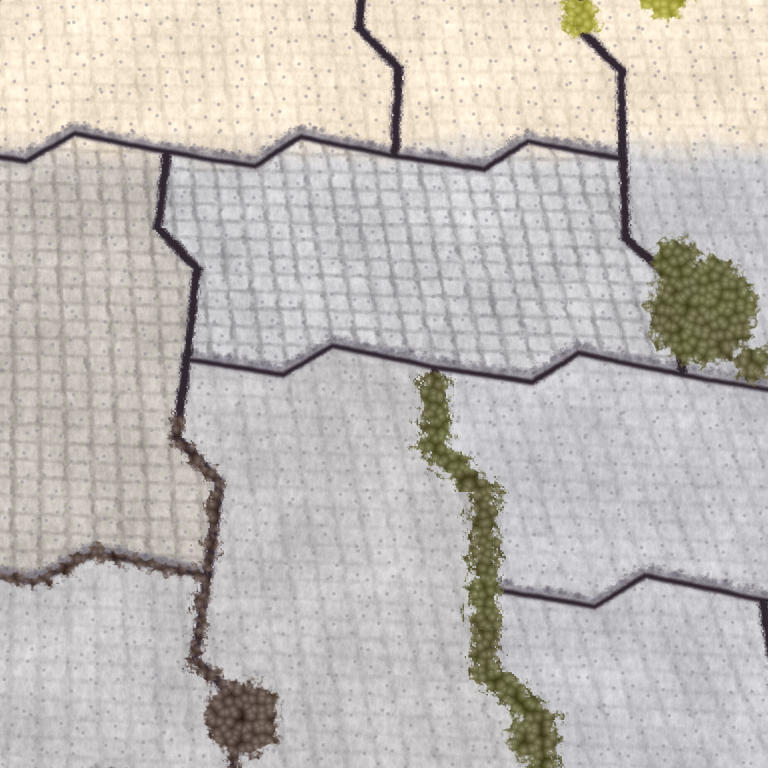
Write a Shadertoy shader that draws this texture.

```glsl
// Worn herringbone paving of zigzag blocks with ribbed faces, dark joints and moss.

const vec3 COOL_STONE = vec3(0.795, 0.795, 0.815);
const vec3 WARM_STONE = vec3(0.775, 0.745, 0.710);
const vec3 SUNLIT     = vec3(0.985, 0.925, 0.840);
const vec3 CHAMFER    = vec3(0.560, 0.540, 0.580);
const vec3 JOINT      = vec3(0.170, 0.130, 0.170);
const vec3 MOSS_BROWN = vec3(0.350, 0.285, 0.260);
const vec3 MOSS_GREEN = vec3(0.390, 0.400, 0.220);
const vec3 MOSS_SUN   = vec3(0.660, 0.640, 0.250);
const vec2 RIBS = vec2(10.0, 12.0);              // ribs per lattice square
const vec2 JOINT_HALF = vec2(0.0055, 0.0032);    // upright, level joints
const float CHAMFER_WIDTH = 0.017;
const float MOSS_FRAY = 0.034;
const float BARE = -0.05;                        // moss half-width where none grows

// Moss clumps: centre (y downward) and radius
const vec3 CLUMPS[7] = vec3[7](
    vec3(0.915, 0.405, 0.072), vec3(0.880, 0.340, 0.034), vec3(0.980, 0.475, 0.026),
    vec3(0.315, 0.935, 0.052), vec3(0.695, 0.960, 0.036),
    vec3(0.755, 0.020, 0.027), vec3(0.865, -0.010, 0.036));

vec2 hash2(vec2 p) {
    vec3 q = fract(p.xyx * vec3(0.1031, 0.1030, 0.0973));
    q += dot(q, q.yzx + 33.33);
    return fract((q.xx + q.yz) * q.zy);
}

// Distance to the nearest scattered point
float cellular(vec2 p) {
    vec2 base = floor(p);
    float best = 2.0;
    for (int y = -1; y <= 1; y++)
        for (int x = -1; x <= 1; x++) {
            vec2 c = base + vec2(x, y);
            best = min(best, distance(p, c + hash2(c)));
        }
    return best;
}

float rough(vec2 p) {
    return 0.5 * cellular(p) + 0.3 * cellular(p * 2.1 + 7.3) + 0.2 * cellular(p * 4.3 + 3.1);
}

// Canvas to lattice: inverts the perspective by fixed-point steps
vec2 toLattice(vec2 p) {
    float i = 1.0, j = p.y * 3.8;
    for (int n = 0; n < 6; n++) {
        i = 1.0 + (p.x - 0.191 - 0.026 * j) / (0.284 + 0.0065 * j * (1.0 + j));
        j = (p.y + 0.0586) / (0.25 + 0.0065 * j + 0.0052 * (i - 1.0));
    }
    return vec2(i, j);
}

// Offset of a block edge: two knees at k with offsets o
float zigzag(float t, vec2 k, vec2 o) {
    t = fract(t);
    if (t < k.x) return o.x * t / k.x;
    if (t < k.y) return mix(o.x, o.y, (t - k.x) / (k.y - k.x));
    return o.y * (1.0 - t) / (1.0 - k.y);
}

void mainImage(out vec4 fragColor, in vec2 fragCoord) {
    float px = 1.0 / iResolution.y;
    vec2 p = fragCoord * px;
    p.y = 1.0 - p.y;
    float fine = rough(p * 55.0), broad = rough(p * 8.0);

    // Lattice squares with zigzag sides, paired into herringbone blocks
    vec2 uv = toLattice(p + (vec2(fine, broad) - 0.5) * 0.004);
    vec2 bent = uv - vec2(zigzag(uv.y, vec2(0.37, 0.57), vec2(-0.07, 0.08)),
                          zigzag(uv.x, vec2(0.38, 0.60), vec2(0.06, -0.085)));
    vec2 cell = floor(bent), f = bent - cell;
    float kind = mod(cell.x - cell.y, 4.0);
    vec2 block = cell - vec2(kind == 1.0, kind == 2.0);

    // Distance to each side; the side shared inside a block is open
    vec2 slope = vec2(length(vec2(dFdx(bent.x), dFdy(bent.x))),
                      length(vec2(dFdx(bent.y), dFdy(bent.y)))) / px;
    vec2 near = f / slope, far = (1.0 - f) / slope;
    if (kind == 0.0) far.x = 1.0;
    if (kind == 1.0) near.x = 1.0;
    if (kind == 2.0) near.y = 1.0;
    if (kind == 3.0) far.y = 1.0;
    vec2 side = min(near, far);

    // Stone tone, sunlight and blotches
    float warm = block.x < 0.5 && block.y < 2.5 ? 0.85 : 0.35 * hash2(block + 5.0).x;
    float sun = 1.0 - smoothstep(0.16, 0.225, p.y + (broad - 0.5) * 0.05);
    vec3 color = mix(mix(COOL_STONE, WARM_STONE, warm), SUNLIT, sun);
    color += (broad - 0.48) * 0.16 + (rough(p * vec2(110.0, 65.0)) - 0.48) * 0.15;

    // Ribbed face, strongest on the middle block and worn elsewhere
    float crisp = 1.0 - smoothstep(0.6, 1.6, length((block - 1.0) * vec2(1.0, 1.5)));
    float relief = mix(0.38, 1.0, crisp) * mix(0.5, 1.25, smoothstep(0.25, 0.65, fine));
    vec2 groove = smoothstep(0.28, 0.49, abs(fract(uv * RIBS + (fine - 0.5) * 0.2) - 0.5));
    color += relief * (0.045 - 0.19 * groove.x - 0.12 * groove.y * (1.0 - groove.x));

    // Pits, gritty chamfer above level joints, then the joints
    float pit = 1.0 - smoothstep(0.05, 0.14, cellular(p * 42.0));
    color = mix(color, CHAMFER, 0.5 * pit);
    float band = 1.0 - smoothstep(0.4, 1.0, far.y / CHAMFER_WIDTH + (fine - 0.5) * 0.9);
    color = mix(color, CHAMFER + (fine - 0.5) * 0.5, band * 0.8);
    vec2 gap = side - JOINT_HALF * (0.8 + 0.4 * broad);
    color = mix(color, CHAMFER, 0.45 * (1.0 - smoothstep(0.0, 0.006, min(gap.x, gap.y))));
    color = mix(color, JOINT, 0.95 * (1.0 - smoothstep(-0.0015 - px, 0.0015 + px, min(gap.x, gap.y))));

    // Moss along chosen joints and in clumps
    vec2 line = floor(bent + 0.5);
    float upright = BARE;
    if (line.x == 2.0) upright = mix(BARE, 0.020, smoothstep(1.95, 2.05, bent.y));
    if (line.x == 1.0) upright = mix(BARE, 0.009, smoothstep(2.1, 2.3, bent.y));
    float level = line.y == 3.0 && bent.x < 1.0 ? 0.009 : BARE;
    float growth = max(upright - side.x, level - side.y);
    for (int n = 0; n < 7; n++)
        growth = max(growth, CLUMPS[n].z - distance(p, CLUMPS[n].xy));
    growth += (fine - 0.5) * MOSS_FRAY;
    float leaf = cellular(p * 95.0);
    vec3 moss = mix(MOSS_BROWN, MOSS_GREEN, smoothstep(0.3, 0.6, p.x) * (0.45 + 0.7 * broad));
    moss = mix(moss, MOSS_SUN, sun) + (0.45 - leaf) * 0.3;
    color = mix(color, moss, 0.94 * smoothstep(-0.004 - px, 0.004 + px, growth));

    fragColor = vec4(clamp(color, 0.0, 1.0), 1.0);
}
```
